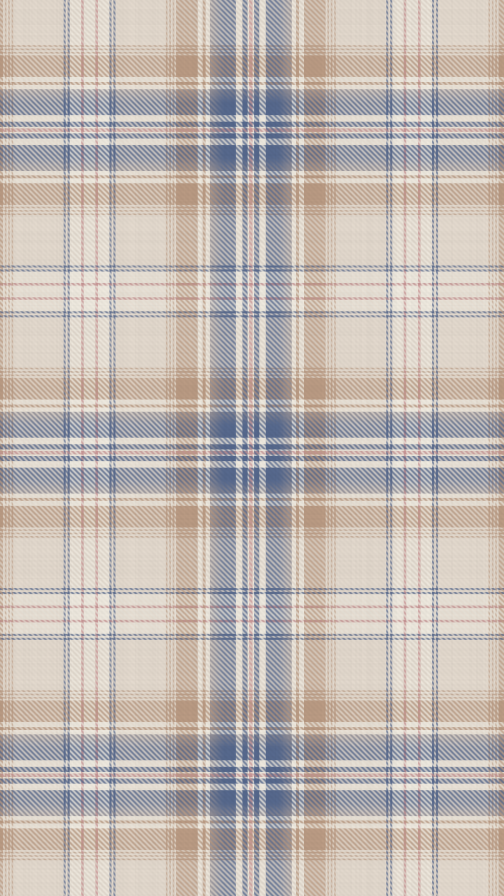
This pattern is drawn by a WebGL 1 fragment shader. Its source:

```glsl
precision highp float;
// Soft tartan cloth: one mirrored stripe sequence colours both warp and weft.
// Distance from each repeat's axis picks the yarn; a diagonal twill
// decides how much of each yarn shows, with faint thread variation.

uniform vec2 u_resolution;

#define SETT 0.640                     // repeat size, in canvas widths
#define CENTRE vec2(0.4977, 0.8796)    // axis of one blue crossing
#define PARTS 276.0                    // stripe units per repeat
#define TWILL 96.0                     // diagonal ribs per canvas width
#define TWILL_DEPTH 0.28
#define THREAD_NOISE 0.018
#define BEIGE vec3(0.868, 0.830, 0.785)
#define CREAM vec3(0.915, 0.895, 0.855)
#define TAN vec3(0.715, 0.595, 0.505)
#define BLUE vec3(0.330, 0.400, 0.540)
#define PINK vec3(0.770, 0.580, 0.580)

float hash(vec2 p) {
  return fract(sin(dot(p, vec2(12.9898, 78.233))) * 43758.5453);
}

// Box-filtered coverage of the interval from lo to hi
float band(float d, float lo, float hi, float aa) {
  return clamp((d - lo) / aa + 0.5, 0.0, 1.0)
       - clamp((d - hi) / aa + 0.5, 0.0, 1.0);
}

// Yarn colour along one axis, mirrored about the centre of each repeat
vec3 yarn(float x, float aa) {
  float d = abs(fract(x / SETT + 0.5) - 0.5) * PARTS;
  vec3 c = BEIGE;

  // Pale grounds
  c = mix(c, CREAM, band(d, -4.0, 45.5, aa));
  c = mix(c, CREAM, band(d, 121.0, 142.0, aa));

  // Blue centre: pink core, narrow guards and wide fading bars
  c = mix(c, PINK, band(d, -1.5, 1.5, aa));
  c = mix(c, BLUE, band(d, 2.8, 7.2, aa));
  vec3 bar = mix(BLUE, mix(TAN, BEIGE, 0.35), 0.5 * smoothstep(22.0, 35.0, d));
  c = mix(c, bar, band(d, 12.8, 35.0, aa));

  // Tan bars, with a row of fine lines on the outer side
  c = mix(c, TAN, band(d, 38.7, 41.2, aa));
  c = mix(c, TAN, band(d, 45.5, 64.0, aa));
  for (int i = 0; i < 3; i++) {
    float at = 66.2 + 2.9 * float(i);
    c = mix(c, TAN, 0.8 * band(d, at - 0.7, at + 0.7, aa));
  }

  // Paired blue pinstripes and a pink line in the pale window
  c = mix(c, BLUE, 0.9 * band(d, 115.8, 117.6, aa));
  c = mix(c, BLUE, 0.9 * band(d, 119.2, 121.0, aa));
  c = mix(c, PINK, band(d, 130.8, 133.0, aa));
  return c;
}

void main() {
  float pixel = 1.0 / u_resolution.x;
  vec2 p = gl_FragCoord.xy * pixel;
  float aa = PARTS * pixel / SETT;
  vec3 warp = yarn(p.x - CENTRE.x, aa);
  vec3 weft = yarn(p.y - CENTRE.y, aa);

  // Diagonal ribs, faded out where they are too fine to resolve
  float rib = cos(6.2831853 * TWILL * (p.x + p.y));
  rib *= 1.0 - smoothstep(0.4, 0.7, TWILL * pixel);
  vec3 cloth = mix(weft, warp, 0.5 + TWILL_DEPTH * rib);

  // Slight relief and uneven threads
  vec2 thread = floor(p * TWILL * 3.0);
  float grain = hash(vec2(thread.x, 3.0)) + hash(vec2(7.0, thread.y)) - 1.0;
  cloth *= 1.0 + 0.012 * rib + THREAD_NOISE * grain;
  gl_FragColor = vec4(clamp(cloth, 0.0, 1.0), 1.0);
}
```
